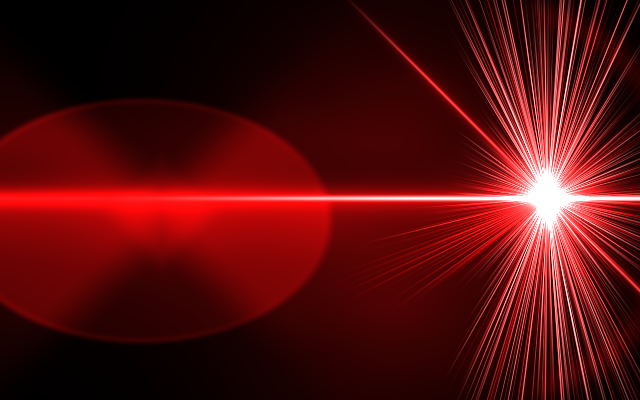
Write a Shadertoy shader that draws this background.

```glsl
// A white-hot starburst on the right throws a horizontal beam across dark red haze.
// Rays come from hashed angular cells in several layers; the lens ghost on the
// left is an ellipse crossed by soft diagonal wedges. Units are canvas heights.

#define STAR vec2(1.369, 0.504)
#define GHOST vec2(0.354, 0.448)
#define GHOST_RADII vec2(0.475, 0.306)
#define CROSSING vec2(0.405, 0.465)
#define RED vec3(1.0, 0.03, 0.035)
#define RAY_LAYERS 6
#define RAY_GAIN 0.85
#define TAU 6.2831853

float hash(vec2 p) {
    p = fract(p * vec2(0.1031, 0.1137));
    p += dot(p, p.yx + 33.33);
    return fract((p.x + p.y) * p.x * 91.7);
}

float noise(vec2 p) {
    vec2 i = floor(p), f = fract(p);
    f = f * f * (3.0 - 2.0 * f);
    vec2 e = vec2(0.0, 1.0);
    return mix(mix(hash(i), hash(i + e.yx), f.x),
               mix(hash(i + e.xy), hash(i + e.yy), f.x), f.y);
}

float bell(vec2 d) { return exp(-dot(d, d)); }

// Red haze with an elliptical ghost and diagonal wedges
float haze(vec2 p) {
    vec2 d = p - CROSSING;
    float wedge = smoothstep(-0.13, 0.07, abs(d.x) - abs(d.y));
    float light = 0.24 * bell((p - vec2(1.0, 0.43)) / vec2(0.42, 0.55));
    light += 0.16 * wedge * bell((p - vec2(0.2, 0.47)) / vec2(0.75, 0.42));

    float e = length((p - GHOST) / GHOST_RADII);
    float inside = smoothstep(1.03, 0.96, e);
    light += inside * (0.12 + 0.12 * wedge);
    light += 0.09 * exp(-pow((e - 0.98) / 0.025, 2.0)) * smoothstep(1.0, 0.3, p.x);

    // Bright diamond where the wedges cross
    float diamond = abs(d.x) + abs(d.y);
    light += 0.13 * smoothstep(0.17, 0.08, diamond);
    light += 0.16 * bell(d / vec2(0.22, 0.12));
    light *= 0.88 + 0.24 * noise(p * vec2(5.0, 9.0));

    // Faint arc beyond the star
    float arc = length(p - vec2(1.23, 0.5)) - 0.48;
    light += 0.13 * bell(vec2(arc / 0.035, 0.0)) * smoothstep(1.25, 1.42, p.x);
    return light;
}

// Thin rays: x is red light, y is white light
vec2 rays(vec2 q, float px) {
    float r = length(q) + 1e-4, angle = atan(q.y, q.x);
    vec2 u = q / r, sum = vec2(0.0);
    float upright = smoothstep(0.78, 0.97, abs(u.y));
    float lowerLeft = bell(vec2((angle + 2.72) / 0.26, 0.0));
    float reach = 0.25 + 0.5 * upright + 0.3 * lowerLeft
                + 0.12 * smoothstep(0.0, 0.8, u.x);
    for (int i = 0; i < RAY_LAYERS; i++) {
        float count = 70.0 + 27.0 * float(i);
        float cell = (angle / TAU + 0.5) * count;
        vec2 id = vec2(mod(floor(cell), count), float(i) * 17.0 + 5.0);
        float middle = 0.25 + 0.5 * hash(id);
        float gap = abs(fract(cell) - middle) / count * TAU * r;
        float size = hash(id + 41.3), tone = hash(id + 83.7);
        float span = reach * (0.35 + 0.9 * size);
        float width = 0.0007 + 0.0022 * hash(id + 19.1) * r;
        float line = clamp((width - gap) / px + 0.5, 0.0, 1.0)
                   * min(1.0, 2.0 * width / px);
        float fade = smoothstep(span, span * 0.25, r) * (0.4 + 0.6 * tone);
        float pale = smoothstep(0.45, 0.95, tone + 0.25 * upright - 0.5 * lowerLeft);
        sum += line * fade * vec2(1.0, pale * 0.8);
    }
    return sum * RAY_GAIN;
}

void mainImage(out vec4 fragColor, in vec2 fragCoord) {
    float px = 1.0 / iResolution.y;
    vec2 p = fragCoord * px, q = p - STAR;
    float r = length(q);
    float red = haze(p), white = 0.0;

    // Horizontal beam with a broader glow underneath
    float h = abs(q.y);
    float below = smoothstep(0.01, -0.03, q.y);
    float along = smoothstep(1.5, 0.9, p.x);
    red += 0.75 * exp(-h / 0.018) + 0.20 * along * below * exp(-h / 0.13);
    red += 0.25 * bell(vec2(h / 0.022, p.x / 0.6));
    white += exp(-pow(h / 0.0055, 2.0)) * smoothstep(0.25, 1.15, p.x);

    // Diagonal streak through the star
    float across = abs(q.x + q.y) * 0.7071;
    float down = (q.x - q.y) * 0.7071;
    float streak = smoothstep(0.78, 0.35, abs(down));
    red += streak * (0.75 * exp(-across / 0.004) + 0.15 * exp(-across / 0.016));
    white += 0.25 * streak * exp(-pow(across / 0.003, 2.0));

    // Starburst and its hot core
    vec2 burst = rays(q, px);
    red += burst.x + 0.45 * exp(-r / 0.09);
    white += burst.y + 0.9 * exp(-r / 0.045);
    white += 1.2 * bell(q / vec2(0.022, 0.055)) + bell(q / vec2(0.06, 0.016));

    vec3 color = RED * red + vec3(white);
    color.gb += 0.12 * max(red - 1.0, 0.0);
    fragColor = vec4(clamp(color, 0.0, 1.0), 1.0);
}
```
